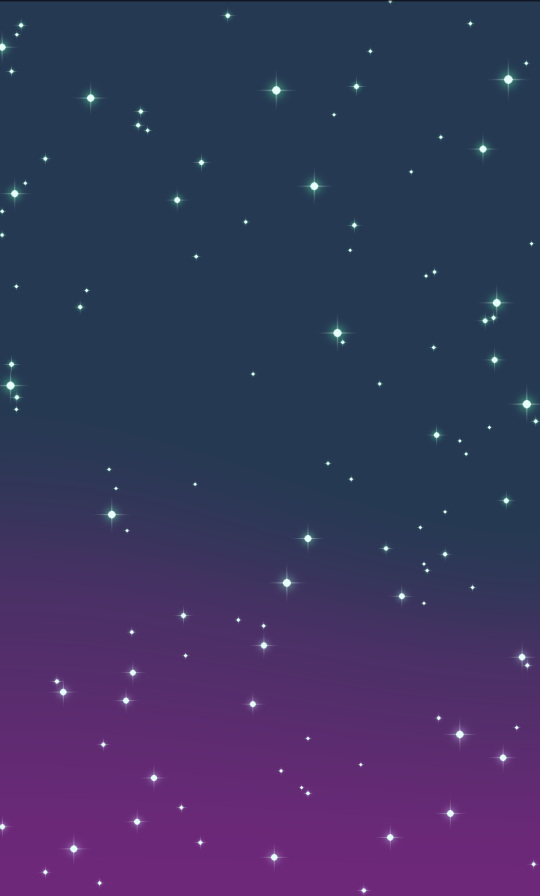
Give the GLSL for this background, as a Shadertoy shader.

```glsl
// Dusk sky: slate blue sinking into purple, scattered with four-pointed glowing stars.

#define STAR_COUNT 112
#define MIN_REACH 0.005
#define MAX_REACH 0.027
#define SIZE_BIAS 2.3
#define DUSK_LEFT 0.57
#define DUSK_RIGHT 0.43
#define NIGHT_BLUE vec3(0.145, 0.225, 0.322)
#define DUSK_VIOLET vec3(0.265, 0.195, 0.385)
#define LOW_PURPLE vec3(0.430, 0.155, 0.475)
#define GREEN_HALO vec3(0.30, 0.75, 0.58)
#define LILAC_HALO vec3(0.66, 0.56, 0.80)

float hash(float n) {
    return fract(sin(n * 12.9898 + 4.137) * 43758.5453);
}

// Slanted dusk line: the purple climbs higher on the left.
vec3 skyColor(vec2 uv) {
    float start = mix(DUSK_LEFT, DUSK_RIGHT, smoothstep(0.0, 1.0, uv.x));
    float depth = clamp((start - uv.y) / start, 0.0, 1.0);
    vec3 upper = mix(NIGHT_BLUE, DUSK_VIOLET, smoothstep(0.0, 0.45, depth));
    return mix(upper, LOW_PURPLE, smoothstep(0.2, 1.0, depth));
}

// x: white core and rays, y: soft halo.
vec2 starLight(vec2 p, float reach, float pixel) {
    float dist = length(p);
    float radius = 0.15 * reach + 0.0006;
    float core = 1.0 - smoothstep(radius - pixel, radius + pixel, dist);
    vec2 width = vec2(max(0.035 * reach, 0.45 * pixel));
    vec2 across = exp(-p * p / (width * width));
    vec2 along = pow(max(1.0 - abs(p) / reach, 0.0), vec2(1.8));
    float rays = across.y * along.x + across.x * along.y;
    float halo = exp(-9.0 * dist * dist / (reach * reach));
    return vec2(core + 0.55 * rays, halo);
}

void mainImage(out vec4 fragColor, in vec2 fragCoord) {
    vec2 uv = fragCoord / iResolution.xy;
    vec2 pos = fragCoord / iResolution.y;
    float aspect = iResolution.x / iResolution.y;
    float pixel = 1.0 / iResolution.y;
    vec3 color = skyColor(uv);

    // Stars: one per height band, so the scatter stays even.
    for (int i = 0; i < STAR_COUNT; i++) {
        float id = float(i);
        float height = (id + hash(id + 0.37)) / float(STAR_COUNT);
        vec2 center = vec2(aspect * hash(id + 131.7), height);
        float reach = mix(MIN_REACH, MAX_REACH, pow(hash(id + 271.3), SIZE_BIAS));
        vec2 offset = pos - center;
        if (max(abs(offset.x), abs(offset.y)) > 1.1 * reach) continue;

        vec2 light = starLight(offset, reach, pixel);
        vec3 halo = mix(LILAC_HALO, GREEN_HALO, smoothstep(0.15, 0.5, height));
        color = mix(color, halo, 0.6 * light.y);
        color = mix(color, vec3(0.90, 1.0, 0.98), min(light.x, 1.0));
    }

    // Thin dark rim along the top.
    color *= mix(0.35, 1.0, smoothstep(0.0, 0.003, 1.0 - uv.y));
    fragColor = vec4(color, 1.0);
}
```
